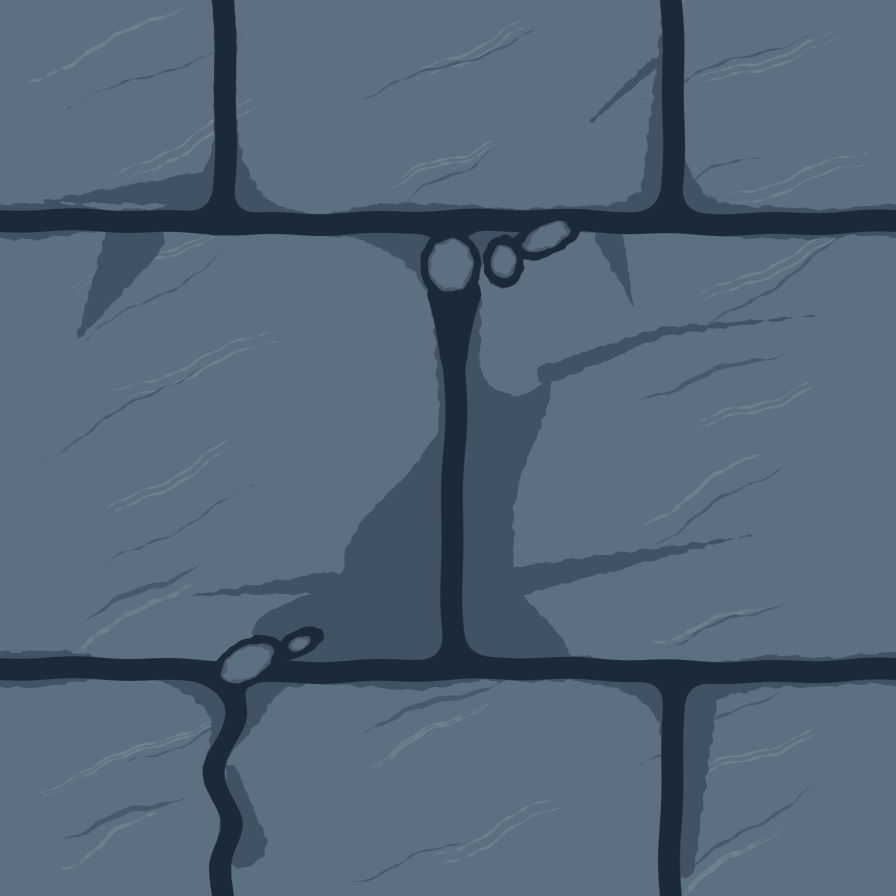
This texture is drawn by a Shadertoy shader. Its source:

```glsl
#define FACE vec3(0.36, 0.44, 0.51)
#define SHADE vec3(0.25, 0.32, 0.39)
#define MORTAR vec3(0.11, 0.16, 0.22)
#define SCRATCH vec3(0.28, 0.35, 0.42)
#define GLINT vec3(0.43, 0.50, 0.56)
#define JOINT_HALF 0.0122
#define FILLET 0.03
#define FLARE 0.11
#define RIM 0.0055
#define SLANT 0.46
#define STROKES 48
#define TAU 6.2831853

// Pebbles wedged in the joints: centre, radii
const vec4 PEBBLES[5] = vec4[5](
    vec4(0.610, 0.736, 0.036, 0.020), vec4(0.562, 0.708, 0.020, 0.026),
    vec4(0.503, 0.704, 0.031, 0.036), vec4(0.334, 0.282, 0.023, 0.013),
    vec4(0.276, 0.260, 0.037, 0.025));

vec4 hash4(float n) {
    return fract(sin(n * vec4(12.99, 78.23, 39.35, 53.71) + 1.7) * 4375.85);
}

float smin(float a, float b, float k) {
    float h = max(k - abs(a - b), 0.0) / k;
    return min(a, b) - h * h * k * 0.25;
}

float cover(float d) {
    float px = 0.8 / iResolution.y;
    return 1.0 - smoothstep(-px, px, d);
}

// Capsule whose radius runs from ra to rb
float taper(vec2 p, vec2 a, vec2 b, float ra, float rb) {
    vec2 v = b - a;
    float h = clamp(dot(p - a, v) / dot(v, v), 0.0, 1.0);
    return length(p - a - v * h) - mix(ra, rb, h);
}

float ragged(vec2 p) {
    return sin(p.x * 190.0 + 3.0 * sin(p.y * 130.0)) * 0.6
         + sin(p.y * 310.0 + 2.0 * sin(p.x * 270.0)) * 0.4;
}

// Broad stain on both sides of the middle joint
float stain(vec2 p) {
    float left = 0.014 + 0.11 * (1.0 - smoothstep(0.37, 0.54, p.y))
               + 0.10 * (1.0 - smoothstep(0.30, 0.365, p.y));
    float right = 0.066 + 0.045 * smoothstep(0.42, 0.59, p.y)
                + 0.06 * (1.0 - smoothstep(0.27, 0.36, p.y));
    right = mix(right, 0.03, smoothstep(0.59, 0.605, p.y));
    float side = p.x - 0.507;
    float d = abs(side) - (side < 0.0 ? left : right);
    d = max(d, max(p.y - 0.67, 0.25 - p.y));
    d = max(d, -taper(p, vec2(0.576, 0.6), vec2(0.6, 0.8), 0.041, 0.06));
    d = min(d, taper(p, vec2(0.58, 0.352), vec2(0.86, 0.407), 0.016, -0.002));
    d = min(d, taper(p, vec2(0.61, 0.582), vec2(0.74, 0.63), 0.011, 0.005));
    d = min(d, taper(p, vec2(0.74, 0.63), vec2(0.93, 0.65), 0.005, -0.001));
    return min(d, taper(p, vec2(0.37, 0.35), vec2(0.2, 0.334), 0.012, -0.001));
}

// Tapering smears beside the other joints
float smears(vec2 p) {
    float d = taper(p, vec2(0.15, 0.735), vec2(0.08, 0.61), 0.033, -0.002);
    d = min(d, taper(p, vec2(0.68, 0.735), vec2(0.708, 0.655), 0.016, -0.001));
    d = min(d, taper(p, vec2(0.775, 0.225), vec2(0.765, 0.03), 0.026, 0.010));
    d = min(d, taper(p, vec2(0.27, 0.06), vec2(0.258, 0.14), 0.028, 0.006));
    d = min(d, taper(p, vec2(0.735, 0.79), vec2(0.738, 0.98), 0.019, -0.001));
    d = min(d, taper(p, vec2(0.73, 0.93), vec2(0.66, 0.865), 0.006, 0.001));
    return min(d, taper(p, vec2(0.23, 0.79), vec2(0.05, 0.775), 0.019, 0.001));
}

void mainImage(out vec4 fragColor, in vec2 fragCoord) {
    vec2 p = fragCoord / iResolution.xy;
    float rough = ragged(p);

    // Joints: two short bricks alternate with one long course
    vec2 q = p + 0.0022 * sin(TAU * (vec2(3.0, 2.0) * p.yx + vec2(0.1, 0.6)))
               + 0.0012 * sin(TAU * (vec2(7.0, 9.0) * p.yx));
    q.y -= 0.002;
    float middle = step(0.25, q.y) * step(q.y, 0.75);
    float bend = 0.012 * sin((p.y - 0.17) * TAU / 0.13) * smoothstep(0.0, 0.1, p.y);
    q.x -= p.x < 0.5 && q.y < 0.25 ? bend : 0.006 * middle;
    float spacing = mix(0.5, 1.0, middle);
    float bed = abs(fract(q.y * 2.0) - 0.5) * 0.5;
    float upright = abs(fract(q.x / spacing) - 0.5) * spacing;
    float mortar = smin(bed, upright, FILLET) - JOINT_HALF;
    mortar = smin(mortar, taper(p, vec2(0.507, 0.67), vec2(0.507, 0.61), 0.03, 0.01), 0.02);

    // Worn shading around the joints
    float wear = 0.005 * sin(TAU * (2.0 * p.x + 0.3)) + 0.003 * sin(TAU * 5.0 * p.x);
    float shade = smin(bed, upright, FLARE) - 0.014 - wear;
    shade = min(shade, min(stain(p), smears(p))) + 0.0016 * rough;

    // Slanted scratches, alternately dark and pale
    float dark = 1.0, pale = 1.0;
    for (int i = 0; i < STROKES; i++) {
        int cell = i / 2;
        vec4 h = hash4(float(i) + 3.0);
        vec2 grid = vec2(cell % 3, cell / 3);
        if (grid.x == 1.0 && grid.y > 1.0 && grid.y < 6.0) continue;
        vec2 c = (grid + 0.5 + (h.xy - 0.5) * vec2(0.35, 0.5)) / vec2(3.0, 8.0);
        vec2 v = fract(p - c + 0.5) - 0.5;
        float a = SLANT + (h.z - 0.5) * 0.3;
        v = mat2(cos(a), -sin(a), sin(a), cos(a)) * v;
        float t = v.x / mix(0.06, 0.115, h.w);
        float fade = 1.0 - t * t;
        float y = v.y - 0.004 * sin(t * 4.0 + h.x * TAU) - 0.001 * sin(v.x * 160.0);
        if (i % 2 == 0) dark = min(dark, abs(y) - mix(0.001, 0.0036, h.y * h.y) * fade
                                         + 0.0007 * rough + 0.004 * step(fade, 0.0));
        else pale = min(pale, abs(abs(y) - 0.006 * h.x) - 0.0013 * fade
                              + 0.0008 * rough + 0.004 * step(fade, 0.0));
    }

    // Layers from the stone face up to the pebbles
    vec3 col = mix(FACE, GLINT, cover(pale));
    col = mix(col, SCRATCH, cover(dark));
    col = mix(col, SHADE, cover(shade));
    col = mix(col, MORTAR, cover(mortar));
    for (int i = 0; i < 5; i++) {
        vec4 s = PEBBLES[i];
        vec2 v = p - s.xy;
        v.y -= 0.35 * v.x * step(s.w, s.z);
        float d = (length(v / s.zw) - 1.0) * min(s.z, s.w) + 0.001 * rough;
        col = mix(col, MORTAR, cover(d - RIM * 0.5));
        col = mix(col, SCRATCH, cover(d + RIM));
        col = mix(col, FACE, cover(d + RIM * 1.5 + 0.001 * rough));
    }
    fragColor = vec4(col, 1.0);
}
```
